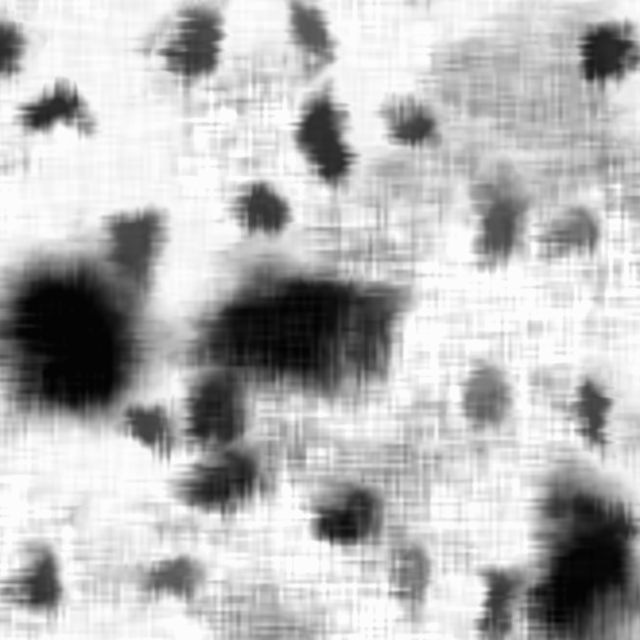
A WebGL 1 fragment shader for this texture:

```glsl
precision highp float;
uniform vec2 u_resolution;

float hash(vec2 p) {
  return fract(sin(dot(p, vec2(127.1, 311.7))) * 43758.5);
}

float smoothNoise(vec2 p) {
  vec2 cell = floor(p);
  vec2 f = fract(p);
  f = f * f * (3.0 - 2.0 * f);
  float low = mix(hash(cell), hash(cell + vec2(1.0, 0.0)), f.x);
  float high = mix(hash(cell + vec2(0.0, 1.0)), hash(cell + vec2(1.0)), f.x);
  return mix(low, high, f.y);
}

float cloudNoise(vec2 p) {
  float sum = 0.0;
  float weight = 0.5;
  for (int i = 0; i < 4; i++) {
    sum += weight * smoothNoise(p);
    p = p * 2.1 + vec2(17.3, 9.1);
    weight *= 0.5;
  }
  return sum / 0.9375;
}

// Fine streaks running along one axis, centred on zero
float threads(vec2 p, vec2 frequency) {
  float fine = smoothNoise(p * frequency);
  float broad = smoothNoise(p * frequency * vec2(0.45) + 31.7);
  return 0.6 * fine + 0.4 * broad - 0.5;
}

// Cellular soft spots: share is the fraction of cells that hold one
float blotches(vec2 p, float share, float offset, vec2 strengthRange) {
  vec2 home = floor(p);
  float clear = 1.0;
  for (int j = -1; j <= 1; j++) {
    for (int i = -1; i <= 1; i++) {
      vec2 cell = home + vec2(float(i), float(j));
      float present = step(fract(dot(cell, vec2(0.7549, 0.5698)) + offset), share);
      vec2 seed = cell + offset * 10.0;
      vec2 jitter = vec2(hash(seed + 3.1), hash(seed + 7.7));
      vec2 centre = cell + mix(vec2(0.2), vec2(0.8), jitter);
      float radius = mix(0.34, 0.58, hash(seed + 13.9));
      float aspect = mix(0.72, 1.4, hash(seed + 21.3));
      float reach = length((p - centre) / (radius * vec2(aspect, 1.0 / aspect)));
      float strength = mix(strengthRange.x, strengthRange.y, hash(seed + 29.5));
      clear *= 1.0 - present * strength * smoothstep(1.0, 0.25, reach);
    }
  }
  return 1.0 - clear;
}

void main() {
  vec2 uv = gl_FragCoord.xy / u_resolution.y;

  // Woven streaks in both directions
  float rows = threads(uv, vec2(24.0, 165.0));
  float columns = threads(uv + 5.3, vec2(165.0, 24.0));

  // Irregular outlines, frayed along the threads
  vec2 bend = vec2(cloudNoise(uv * 9.0 + 2.7), cloudNoise(uv * 9.0 + 41.3)) - 0.5;
  vec2 warped = uv + 0.1 * bend + 0.022 * vec2(rows, columns);

  // Dark spots in two sizes over a pale mottled ground
  float large = blotches(warped * 3.0, 0.3, 0.7, vec2(0.9, 1.0));
  float small = blotches(warped * 7.0, 0.5, 0.37, vec2(0.5, 0.85));
  float spots = 1.0 - (1.0 - large) * (1.0 - small);
  float cloud = smoothstep(0.42, 0.78, cloudNoise(warped * 7.0 + 11.9));
  float tone = (0.965 - 0.27 * cloud) * (1.0 - spots);

  // Threads show most in the grey patches and fade in the darkest cores
  float patches = smoothstep(0.35, 0.7, cloudNoise(uv * 5.0 + 63.1));
  float weave = 0.06 + 0.2 * patches + 0.14 * cloud;
  tone -= (rows + columns) * weave * (1.0 - 0.65 * spots);

  gl_FragColor = vec4(vec3(clamp(tone, 0.015, 0.99)), 1.0);
}
```
